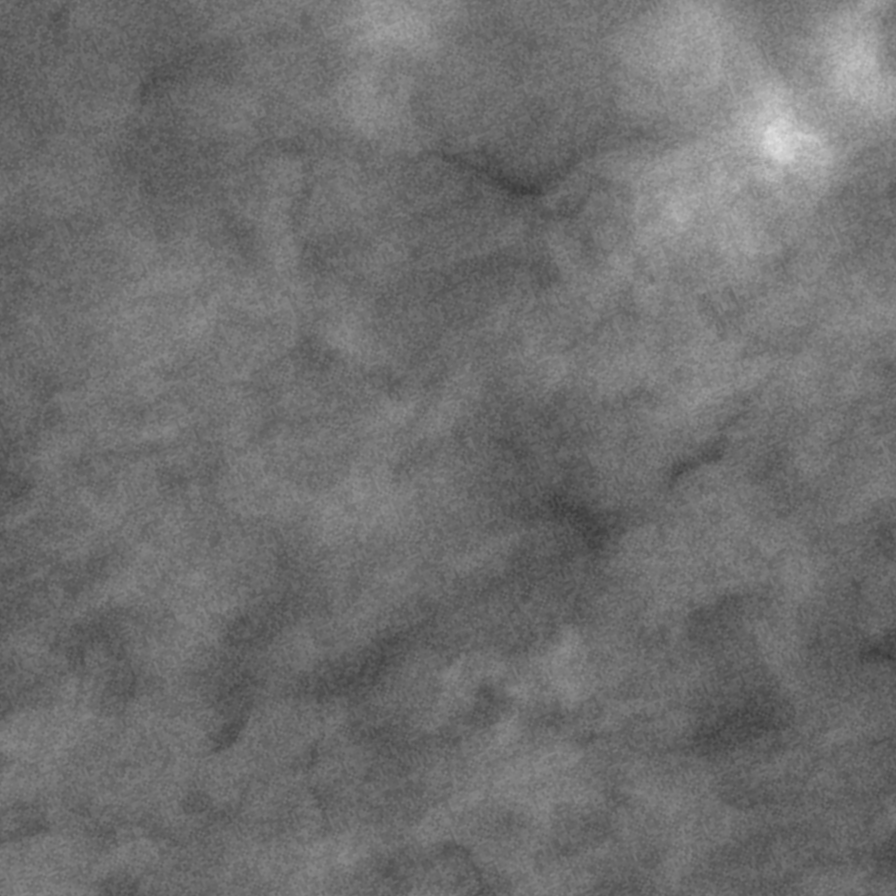
Give the GLSL for this texture, as a WebGL 1 fragment shader.

```glsl
precision highp float;
// Draws a soft grey cloudy stone surface with pale patches, dark creases and fine grain.
uniform vec2 u_resolution;

const float BASE_GREY = 0.432;
const float GRAIN_CELLS = 330.0;

// Sine-free hash, 0 to 1
float hash(vec2 p) {
  vec3 q = fract(p.xyx * 0.1031);
  q += dot(q, q.yzx + 33.33);
  return fract((q.x + q.y) * q.z);
}

// Smooth value noise, -1 to 1
float noise(vec2 p) {
  vec2 cell = floor(p);
  vec2 f = fract(p);
  vec2 w = f * f * (3.0 - 2.0 * f);
  float low = mix(hash(cell), hash(cell + vec2(1.0, 0.0)), w.x);
  float high = mix(hash(cell + vec2(0.0, 1.0)), hash(cell + vec2(1.0)), w.x);
  return 2.0 * mix(low, high, w.y) - 1.0;
}

vec2 rotate(vec2 p, float angle) {
  float c = cos(angle);
  float s = sin(angle);
  return vec2(c * p.x + s * p.y, c * p.y - s * p.x);
}

// Layered noise, turned between octaves to hide the lattice
float fbm(vec2 p, float gain) {
  float sum = 0.0;
  float amplitude = 0.5;
  for (int i = 0; i < 5; i++) {
    sum += amplitude * noise(p);
    p = rotate(p, 0.65) * 2.03 + vec2(17.3, 9.1);
    amplitude *= gain;
  }
  return sum;
}

// Soft elliptical glow, 1 at its centre
float patchGlow(vec2 p, vec2 centre, vec2 size, float angle) {
  vec2 q = rotate(p - centre, angle) / size;
  return exp(-dot(q, q));
}

// Broken dark bands along the zero lines of a noise field
float creases(vec2 p, float width) {
  float band = 1.0 - smoothstep(0.0, width, abs(fbm(p, 0.5)));
  return band * smoothstep(0.0, 0.6, noise(p * 1.7 + 41.0));
}

// Pale patches gathered near the top edge
float palePatches(vec2 p) {
  float glow = 0.20 * patchGlow(p, vec2(0.83, 0.81), vec2(0.15, 0.075), 0.75);
  glow += 0.10 * patchGlow(p, vec2(0.88, 0.85), vec2(0.055, 0.04), 0.5);
  glow += 0.13 * patchGlow(p, vec2(0.76, 0.94), vec2(0.10, 0.07), 0.2);
  glow += 0.15 * patchGlow(p, vec2(0.42, 0.95), vec2(0.10, 0.05), 0.9);
  glow += 0.15 * patchGlow(p, vec2(0.98, 0.96), vec2(0.06, 0.07), 0.0);
  return glow;
}

// Rounded boulder: a dark rim, strongest on the underside
float boulderRim(vec2 p, vec2 centre, float radius) {
  vec2 d = p - centre;
  float edge = (length(d) - radius) / 0.014;
  float underside = 0.55 - 0.45 * d.y / radius;
  return exp(-edge * edge) * clamp(underside, 0.0, 1.0);
}

void main() {
  vec2 uv = gl_FragCoord.xy / min(u_resolution.x, u_resolution.y);

  // Ragged outlines from a small domain warp
  vec2 warp = vec2(fbm(uv * 9.0 + 3.0, 0.55), fbm(uv * 9.0 + 57.0, 0.55));
  vec2 p = uv + 0.035 * warp;

  // Broad clouds and diagonal mottling, finer toward the bottom
  float clouds = fbm(p * 5.0 + 12.0, 0.55);
  vec2 streak = rotate(p, 0.5) * vec2(17.0, 25.0);
  float mottle = fbm(streak + 80.0, 0.6);
  float roughness = mix(1.0, 0.5, smoothstep(0.55, 0.9, uv.y));
  float blots = smoothstep(0.25, 0.75, noise(streak * 0.9 + 130.0));

  float grey = BASE_GREY + 0.12 * clouds + 0.085 * roughness * mottle;
  grey -= 0.045 * roughness * blots;
  grey -= 0.045 * creases(p * 4.5 + 23.0, 0.09);
  grey += palePatches(p) * (1.0 + 0.5 * mottle);
  grey -= 0.06 * boulderRim(p, vec2(0.573, 0.89), 0.105);

  // Fine sensor-like grain
  float grain = noise(rotate(uv, 0.4) * GRAIN_CELLS);
  grey += 0.045 * grain;

  gl_FragColor = vec4(vec3(clamp(grey, 0.0, 1.0)), 1.0);
}
```
